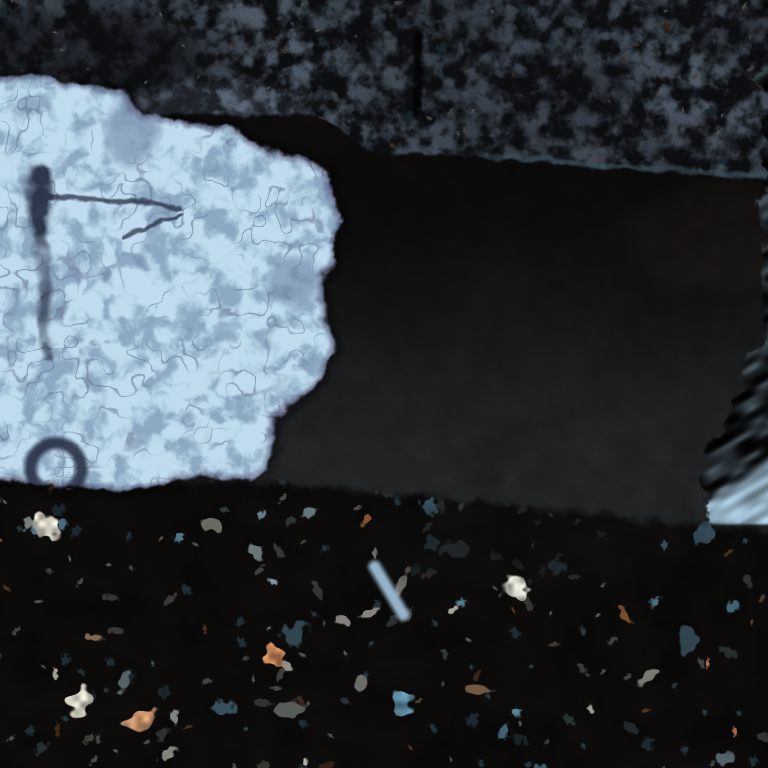
Reproduce this texture procedurally as a Shadertoy shader.

```glsl
// Thin section of rock between crossed polarisers: a pale blue crystal and a
// dark grain lie between a grey matrix and a black one strewn with bright chips.
// Outlines are distances roughened by value noise; chips fill a hashed grid.

float hash(vec2 p) {
  vec3 q = fract(p.xyx * .1031);
  q += dot(q, q.yzx + 33.33);
  return fract((q.x + q.y) * q.z);
}
float noise(vec2 p) {
  vec2 i = floor(p), f = fract(p);
  f *= f * (3. - 2. * f);
  return mix(mix(hash(i), hash(i + vec2(1, 0)), f.x),
    mix(hash(i + vec2(0, 1)), hash(i + 1.), f.x), f.y);
}
float fbm(vec2 p) {
  float sum = 0., amp = .5;
  for (int i = 0; i < 4; i++, amp *= .5) {
    sum += amp * noise(p);
    p = mat2(1.6, 1.2, -1.2, 1.6) * p + 17.3;
  }
  return sum;
}
float below(float x, float soft) { return 1. - smoothstep(-soft, soft, x); }
float blob(vec2 p, vec2 centre, vec2 radius) {
  return below(length((p - centre) / radius) - .75, .25);
}
float segment(vec2 p, vec2 a, vec2 b) {
  vec2 q = p - a, s = b - a;
  return length(q - s * clamp(dot(q, s) / dot(s, s), 0., 1.));
}
float stroke(vec2 p, vec2 a, vec2 b, float width) {
  return below(segment(p, a, b) - .6 * width, .4 * width);
}

float crystalDistance(vec2 p) {
  const int N = 19;
  vec2 v[N] = vec2[N](vec2(-.05, .9), vec2(.05, .9), vec2(.16, .882),
    vec2(.185, .852), vec2(.3, .835), vec2(.336, .808), vec2(.39, .798),
    vec2(.425, .777), vec2(.443, .712), vec2(.436, .66), vec2(.417, .63),
    vec2(.434, .55), vec2(.419, .503), vec2(.36, .455), vec2(.349, .388),
    vec2(.315, .374), vec2(.26, .382), vec2(.17, .36), vec2(-.05, .376));
  float d = 1e3, side = 1.;
  for (int i = 0, j = N - 1; i < N; j = i, i++) {
    vec2 e = v[j] - v[i], w = p - v[i];
    d = min(d, segment(p, v[i], v[j]));
    bvec3 c = bvec3(w.y >= 0., p.y < v[j].y, e.x * w.y > e.y * w.x);
    if (all(c) || all(not(c))) side = -side;
  }
  return side * d;
}

vec3 crystalColor(vec2 p, float d) {
  vec2 w = p + .022 * vec2(fbm(p * 30.), fbm(p * 30. + 7.)) - .01;
  vec3 col = mix(vec3(.55, .66, .76), vec3(.75, .86, .93), smoothstep(.24, .56, fbm(w * 50.)));
  float veins = below(abs(noise(w * 65.) - .5) - .045, .045);
  col = mix(col, vec3(.4, .45, .57), .6 * veins * smoothstep(.3, .75, noise(p * 28.)));
  // Grey inclusions
  float grey = blob(w, vec2(.17, .83), vec2(.045, .06))
    + blob(w, vec2(.383, .635), vec2(.043, .04));
  col = mix(col, vec3(.46, .55, .67), .65 * grey);
  // Smears, cracks and the round pit
  float dark = .8 * blob(w, vec2(.05, .74), vec2(.022, .06))
    + .6 * stroke(w, vec2(.05, .78), vec2(.062, .54), .013);
  dark *= .5 + .7 * noise(p * 70.);
  dark += .7 * stroke(w, vec2(.05, .742), vec2(.235, .73), .006)
    + .7 * stroke(w, vec2(.235, .72), vec2(.165, .69), .004)
    + .85 * below(abs(length(p - vec2(.073, .39)) - .033) - .008, .005);
  col = mix(col, vec3(.12, .15, .23), min(dark, .88));
  return mix(col, vec3(.25, .24, .36), .65 * smoothstep(-.012, .001, d));
}

vec3 chipColor(float hue) {
  vec3 col = mix(vec3(.36, .53, .62), vec3(.82, .81, .76), smoothstep(.25, .65, hue));
  return mix(col, vec3(.78, .5, .31), smoothstep(.8, .95, hue));
}
float chipMask(vec2 q, float radius, float angle, float stretch) {
  float c = cos(angle), s = sin(angle);
  float ragged = noise(q / radius * 1.8 + angle * 9. + 50.) - .5;
  q = mat2(c, -s, s, c) * q * vec2(1, stretch);
  return below(length(q) - radius * (1. + 1.1 * ragged), .0025);
}
vec3 scatterChips(vec3 col, vec2 p, float cells, float share, float gain) {
  for (int k = 0; k < 9; k++) {
    vec2 id = floor(p * cells) + vec2(k % 3 - 1, k / 3 - 1);
    float pick = hash(id + cells), size = hash(id + 31.7), hue = hash(id + 57.1);
    vec2 q = p - (id + vec2(hash(id + 3.3), hash(id + 71.9))) / cells;
    float m = chipMask(q, mix(.1, .34, size * size) / cells, 40. * pick, 1. + 1.5 * hue);
    col = mix(col, chipColor(hue) * gain * (1. - .5 * size), m * step(pick, share));
  }
  return col;
}

vec3 upperMatrix(vec2 p) {
  float light = smoothstep(.28, .72, fbm(p * 65.)) * (.35 + .9 * fbm(p * 9.));
  light += .3 * blob(p, vec2(.28, .86), vec2(.13, .045));
  light *= 1. - .6 * blob(p, vec2(.08, .93), vec2(.26, .07));
  vec3 col = mix(vec3(.045, .05, .06), vec3(.29, .33, .38), light);
  col = scatterChips(col, p, 48., .2, .5);
  return col * (1. - .7 * stroke(p, vec2(.545, .96), vec2(.543, .85), .009));
}
vec3 grainColor(vec2 p) {
  float cloud = fbm(p * 9. + .6 * fbm(p * 22.));
  float low = below(p.y + .22 * cloud - .68, .19);
  vec3 col = mix(vec3(.047, .043, .042), vec3(.125, .135, .14), low);
  col += vec3(.028, .023, .017) * blob(p, vec2(.95, .69), vec2(.17, .09));
  return col * (.75 + .5 * cloud) * (.85 + .3 * fbm(p * 45.));
}
vec3 lowerMatrix(vec2 p) {
  vec3 col = vec3(.045, .041, .039) * (.6 + .8 * fbm(p * 24.));
  vec3 chips = scatterChips(scatterChips(col, p, 34., .38, .5), p, 19., .36, .95);
  col = mix(chips, col + .015, .65 * blob(p, vec2(.68, .29), vec2(.27, .07)));
  // Largest chips: centre, radius, hue
  vec4 large[6] = vec4[6](vec4(.67, .232, .019, .6), vec4(.358, .147, .016, .92),
    vec4(.523, .085, .018, .1), vec4(.105, .087, .019, .78),
    vec4(.185, .062, .019, .9), vec4(.06, .315, .016, .78));
  for (int i = 0; i < 6; i++) {
    float m = chipMask(p - large[i].xy, large[i].z, float(i) * 2.4, 1.4);
    col = mix(col, chipColor(large[i].w) * (.65 + .6 * noise(p * 110.)), m);
  }
  float splinter = stroke(p, vec2(.488, .262), vec2(.525, .2), .013);
  return mix(col, vec3(.58, .7, .78), splinter);
}
vec3 addShards(vec3 col, vec2 p, float rough) {
  float edge = mix(.915, .997, smoothstep(.33, .62, p.y)) + .05 * rough;
  float streak = noise(mat2(.87, -.5, .5, .87) * p * vec2(35, 110));
  float bright = below(p.y - .345 - .7 * (p.x - .92), .01);
  vec3 shard = vec3(.7, .83, .92) * mix(.5 * streak * streak, .5 + .5 * streak, bright);
  return mix(col, shard, below(edge - p.x, .004) * below(.317 - p.y, .003));
}

void mainImage(out vec4 fragColor, in vec2 fragCoord) {
  vec2 p = fragCoord / iResolution.xy;
  float rough = fbm(p * 48.) - .47;
  // Borders of the dark grain
  float top = .85 - .075 * max(p.x - .55, 0.) - .05 * below(p.x - .45, -.05) + .012 * rough;
  float bottom = .372 - .1 * max(p.x - .36, 0.) + .02 * rough;
  vec3 col = mix(upperMatrix(p), grainColor(p), below(p.y - top, .003));
  float rim = below(abs(p.y - top - .004) - .0035, .0025);
  col = mix(col, vec3(.23, .31, .35), .6 * rim * smoothstep(.6, .66, p.x));
  col = mix(addShards(col, p, rough), lowerMatrix(p), below(p.y - bottom, .008));
  // Pale crystal with a soft shadow
  float d = crystalDistance(p) + .018 * rough;
  col *= .6 + .4 * smoothstep(0., .018, d);
  fragColor = vec4(mix(col, crystalColor(p, d), below(d, .003)), 1);
}
```
